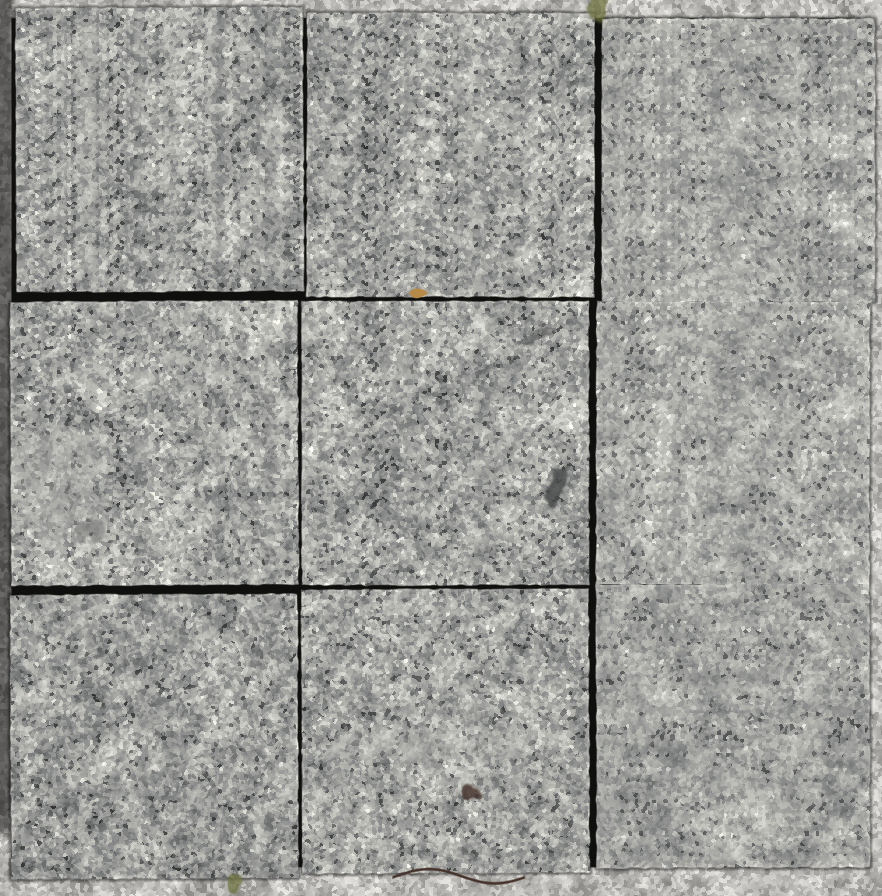
Give the GLSL for this texture, as a Shadertoy shader.

```glsl
// Three by three speckled grey stone slabs with dark open joints on a pale granite bed.

const vec3 BLACK_GAP = vec3(0.06, 0.06, 0.05);
const vec3 SCAR_GREY = vec3(0.27, 0.28, 0.28);
const vec3 DUST_GREY = vec3(0.72, 0.72, 0.70);
const vec3 MOSS = vec3(0.42, 0.44, 0.22);
const vec3 LEAF = vec3(0.72, 0.54, 0.28);
const vec3 TWIG = vec3(0.27, 0.20, 0.17);

float hash(vec2 p) {
    p = fract(p * vec2(123.34, 456.21));
    p += dot(p, p + 45.32);
    return fract(p.x * p.y);
}

float noise(vec2 p) {
    vec2 i = floor(p), f = fract(p);
    f = f * f * (3.0 - 2.0 * f);
    return mix(mix(hash(i), hash(i + vec2(1, 0)), f.x),
               mix(hash(i + vec2(0, 1)), hash(i + vec2(1, 1)), f.x), f.y);
}

// Random value of the nearest cell point: one flat shade per mineral grain.
float grain(vec2 p) {
    vec2 base = floor(p);
    float nearest = 9.0, shade = 0.0;
    for (int y = -1; y <= 1; y++)
    for (int x = -1; x <= 1; x++) {
        vec2 cell = base + vec2(x, y);
        vec2 site = cell + vec2(hash(cell + 3.7), hash(cell + 9.1));
        float d = dot(p - site, p - site);
        if (d < nearest) { nearest = d; shade = hash(cell + 17.3); }
    }
    return shade;
}

vec2 turn(vec2 p, float a) {
    return mat2(cos(a), -sin(a), sin(a), cos(a)) * p;
}

float box(vec2 p, vec2 halfSize) {
    vec2 q = abs(p) - halfSize;
    return length(max(q, 0.0)) + min(max(q.x, q.y), 0.0);
}

// Ragged elliptical patch, 1 inside and 0 outside.
float blot(vec2 p, vec2 centre, vec2 radius, float angle) {
    float d = length(turn(p - centre, angle) / radius);
    return smoothstep(1.15, 0.7, d + 0.9 * (noise(p * 110.0) - 0.5));
}

// Signed distance to the slab in column and row "id", slightly shifted and turned.
float slab(vec2 p, vec2 id) {
    float lastColumn = step(1.5, id.x), topRow = step(1.5, id.y);
    vec2 centre = vec2(0.175, 0.184) + id * vec2(0.330, 0.3215);
    centre.x += 0.006 * topRow - 0.004 * lastColumn;
    centre.y += 0.006 * (id.x - 1.0) * (1.0 - id.y);
    float tilt = 0.010 * (hash(id + 5.3) - 0.3);
    vec2 halfSize = vec2(0.163 - 0.008 * lastColumn, 0.1585);
    return box(turn(p - centre, tilt), halfSize - 0.001) - 0.001;
}

vec3 stone(vec2 p, vec2 id) {
    vec2 q = p + id * 7.31;
    float fine = grain(q * 250.0), coarse = grain(q * 125.0 + 31.0);
    float clump = noise(q * 62.0), patches = noise(q * 19.0);
    float smoothness = 0.25 * step(1.5, id.x);
    float tone = 0.22 * (fine - 0.5) + 0.16 * (coarse - 0.5)
               + 0.20 * (clump - 0.5) + 0.09 * (patches - 0.5);
    tone = 0.637 + tone * (1.0 - smoothness) + 0.03 * (hash(id + 2.0) - 0.5)
         + 0.012 * (id.x - 1.0);
    tone -= 0.16 * smoothstep(0.09, 0.03, fine) * step(coarse, 0.7);
    tone += 0.10 * smoothstep(0.97, 1.0, fine);
    vec3 tint = mix(vec3(0.985, 1.0, 1.0), vec3(1.005, 1.005, 0.975),
                    smoothstep(0.48, 0.72, tone));
    return tone * tint;
}

vec3 graniteBed(vec2 p) {
    float tone = 0.73 + 0.24 * (grain(p * 210.0) - 0.5) + 0.20 * (noise(p * 70.0) - 0.5);
    return tone * vec3(1.01, 1.0, 0.98);
}

void mainImage(out vec4 fragColor, in vec2 fragCoord) {
    vec2 p = fragCoord / iResolution.xy;
    float px = 1.0 / iResolution.y;

    // Nearest slab, with slightly worn edges
    float edge = 9.0;
    vec2 id = vec2(0.0);
    for (int row = 0; row < 3; row++)
    for (int col = 0; col < 3; col++) {
        float d = slab(p, vec2(col, row));
        if (d < edge) { edge = d; id = vec2(col, row); }
    }
    edge += 0.0018 * (noise(p * 130.0) - 0.5);

    // Bed, the shade along its left side, and the deep joints
    vec3 color = graniteBed(p);
    float shade = smoothstep(0.016, 0.008, p.x - 0.008 * noise(p * 30.0))
                * smoothstep(0.06, 0.08, p.y);
    color *= 1.0 - 0.5 * shade;
    color *= 1.0 - 0.45 * smoothstep(0.005, 0.0, edge);
    float joints = box(p - vec2(0.494, 0.506), vec2(0.481, 0.474));
    color = mix(color, BLACK_GAP, smoothstep(px, -px, joints));

    // Slab faces with a thin pale rim and broad dusty patches
    vec3 face = stone(p, id);
    face *= 1.0 + 0.07 * smoothstep(0.004, 0.001, -edge);
    float dust = blot(p, vec2(0.06, 0.46), vec2(0.055, 0.075), 0.3)
               + blot(p, vec2(0.49, 0.17), vec2(0.14, 0.018), 0.03)
               + blot(p, vec2(0.46, 0.592), vec2(0.012, 0.014), 0.0);
    face = mix(face, DUST_GREY, 0.4 * min(dust, 1.0));
    float scar = blot(p, vec2(0.633, 0.46), vec2(0.011, 0.025), -0.35)
               + 0.4 * blot(p, vec2(0.10, 0.408), vec2(0.017, 0.012), 0.0)
               + 0.5 * blot(p, vec2(0.61, 0.626), vec2(0.026, 0.005), 0.4);
    face = mix(face, SCAR_GREY, 0.8 * min(scar, 1.0));
    color = mix(color, face, smoothstep(px, -px, edge));

    // Moss, leaf, pebble and twig
    float moss = blot(p, vec2(0.676, 0.99), vec2(0.011, 0.014), 0.0)
               + blot(p, vec2(0.265, 0.012), vec2(0.009, 0.014), 0.0);
    color = mix(color, MOSS, 0.7 * min(moss, 1.0));
    color = mix(color, LEAF, blot(p, vec2(0.472, 0.673), vec2(0.010, 0.005), 0.0));
    color = mix(color, TWIG, 0.8 * blot(p, vec2(0.535, 0.115), vec2(0.010, 0.008), -0.4));
    float twig = abs(p.y - 0.022 - 0.008 * sin(p.x * 42.0)) - 0.0015;
    twig = max(twig, abs(p.x - 0.52) - 0.075);
    color = mix(color, TWIG, smoothstep(px, -px, twig));

    fragColor = vec4(clamp(color, 0.0, 1.0), 1.0);
}
```
